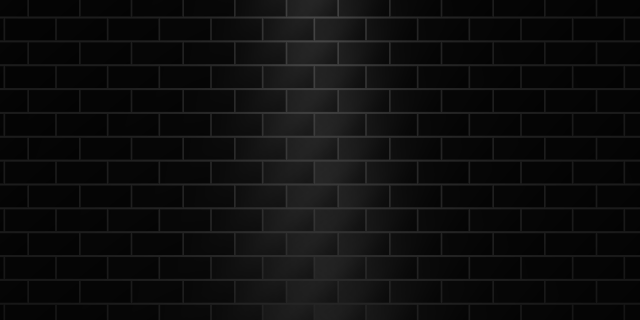
A WebGL 2 fragment shader for this texture:

```glsl
#version 300 es
precision highp float;
// Black running-bond brick wall with pale joints, lit by a soft vertical glow.

uniform vec2 u_resolution;
out vec4 outColor;

// All lengths are fractions of the canvas height.
#define BRICK vec2(0.16146, 0.07454)
#define FIRST_BED 0.0508
#define EVEN_JOINT 0.0880
#define ODD_JOINT 0.0135
#define BED_WIDTH 0.0064
#define JOINT_WIDTH 0.0052
#define GLOW_X 0.985
#define GLOW_TOP 0.17
#define GLOW_BOTTOM 0.25
#define WEAR 0.14

float hash(vec2 p) {
    p = fract(p * vec2(0.1031, 0.1137));
    p += dot(p, p.yx + 33.33);
    return fract((p.x + p.y) * p.x * 91.7);
}

// Coverage of a line, given the distance to its middle.
float line(float dist, float width, float pixel) {
    return clamp((0.5 * width - dist) / pixel + 0.5, 0.0, 1.0);
}

void main() {
    vec2 p = gl_FragCoord.xy / u_resolution.y;
    float pixel = 1.0 / u_resolution.y;

    // Brick index and position within the brick, shifted on alternate rows.
    float row = floor((p.y - FIRST_BED) / BRICK.y);
    float shift = mix(EVEN_JOINT, ODD_JOINT, mod(row, 2.0));
    vec2 grid = (p - vec2(shift, FIRST_BED)) / BRICK;
    vec2 id = floor(grid);
    vec2 uv = fract(grid);

    // Mortar lines.
    vec2 edge = min(uv, 1.0 - uv) * BRICK;
    float bed = line(edge.y, BED_WIDTH, pixel);
    float joint = line(edge.x, JOINT_WIDTH, pixel);
    float mortar = max(bed, joint * 0.92);

    // Glow widens downwards; the outer canvas falls into shadow.
    float spread = mix(GLOW_BOTTOM, GLOW_TOP, p.y);
    float dx = (p.x - GLOW_X) / spread;
    float glow = exp(-dx * dx);
    float halo = exp(-0.16 * dx * dx);
    float fade = smoothstep(-0.25, 0.45, p.y);

    // Brick faces: slight tone changes and a sheen dimming to the lower right.
    float tone = 1.0 + WEAR * (hash(id + 47.0) - 0.5);
    float sheen = mix(0.72, 1.12, smoothstep(0.0, 0.9, 1.0 - uv.x + 0.5 * uv.y));
    float grain = 0.002 * sin(p.x * 210.0 + 2.0 * sin(p.y * 90.0)) * sin(p.y * 170.0);
    float face = (0.016 + 0.012 * halo + 0.092 * glow * mix(0.8, 1.05, fade)) * tone * sheen;
    face += grain * glow;

    float mortarTone = (0.105 + 0.075 * halo + 0.105 * glow * p.y) * mix(0.65, 1.0, fade);
    outColor = vec4(vec3(mix(face, mortarTone, mortar)), 1.0);
}
```
